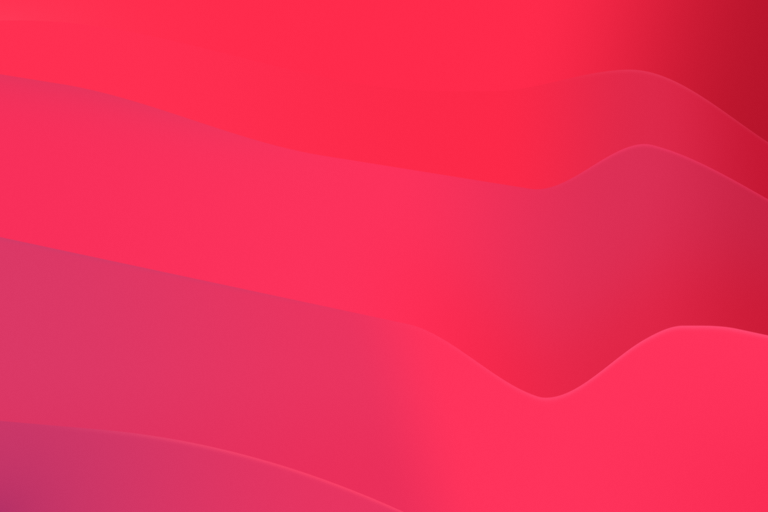
This background is drawn by a Shadertoy shader. Its source:

```glsl
// Stacked sheets of crimson and rose with softly waving upper edges.
// Each edge is a height formula made of smooth ramps; the sheets are shaded
// by broad gradients and painted from the top of the canvas downwards.

// Edge heights, measured downwards from the top of the canvas
float topEdge(float x) {
    return 0.04 + 0.138 * smoothstep(0.03, 0.58, x)
         - 0.042 * smoothstep(0.64, 0.82, x) + 0.2 * smoothstep(0.82, 1.1, x);
}

float upperEdge(float x) {
    return 0.145 + 0.24 * x + 0.058 * smoothstep(0.08, 0.42, x)
         - 0.125 * smoothstep(0.69, 0.85, x) + 0.13 * smoothstep(0.83, 1.15, x);
}

float middleEdge(float x) {
    return 0.463 + 0.32 * x + 0.088 * smoothstep(0.53, 0.71, x)
         - 0.19 * smoothstep(0.70, 0.89, x) - 0.026 * smoothstep(0.84, 0.96, x);
}

float lowerEdge(float x) {
    float bend = max(x - 0.13, 0.0);
    return 0.822 + 0.13 * x + 0.7 * bend * bend;
}

// Coverage of the sheet below an edge, about one pixel soft
float cover(float depth) {
    float soft = max(1.0 / iResolution.y, 0.0015);
    return smoothstep(-soft, soft, depth);
}

// Thin band of light just inside an edge
float rim(float depth, float width) {
    return exp(-pow(depth / width, 2.0));
}

float grain(vec2 p) {
    return fract(sin(dot(floor(p), vec2(12.99, 78.23))) * 4375.85) - 0.5;
}

void mainImage(out vec4 fragColor, in vec2 fragCoord) {
    vec2 uv = fragCoord / iResolution.xy;
    float x = uv.x, y = 1.0 - uv.y;
    float top = y - topEdge(x), upper = y - upperEdge(x);
    float middle = y - middleEdge(x), lower = y - lowerEdge(x);

    // Backdrop: hot red, dark at the right, with a small glow at the left
    vec3 color = mix(vec3(1.0, 0.165, 0.295), vec3(0.72, 0.08, 0.17),
                     smoothstep(0.68, 1.04, x + 0.12 * y));
    color += vec3(0.0, 0.07, 0.06) * exp(-length(vec2(x * 8.0, (y - 0.06) * 12.0)));

    // First sheet: red, turning to wine under the right crest
    vec3 sheet = mix(vec3(1.0, 0.185, 0.32), vec3(0.99, 0.16, 0.285), smoothstep(0.1, 0.65, x));
    sheet = mix(sheet, vec3(0.87, 0.16, 0.29), smoothstep(0.64, 0.86, x));
    sheet = mix(sheet, vec3(0.77, 0.09, 0.20), smoothstep(0.84, 1.02, x));
    sheet += vec3(0.02, 0.04, 0.04) * rim(top, 0.005) * smoothstep(0.7, 0.85, x);
    color = mix(color, sheet, cover(top));

    // Second sheet: rose, dusky along its upper left edge and at the right
    sheet = mix(vec3(0.975, 0.185, 0.355), vec3(0.99, 0.195, 0.36), smoothstep(0.0, 0.4, x));
    sheet = mix(sheet, vec3(0.86, 0.185, 0.335), smoothstep(0.5, 0.84, x));
    sheet = mix(sheet, vec3(0.78, 0.14, 0.27), smoothstep(0.82, 1.02, x));
    sheet += vec3(0.02, -0.035, -0.055) * exp(-pow(middle / 0.16, 2.0)) * smoothstep(0.4, 0.7, x);
    sheet += vec3(-0.07, 0.02, 0.01) * exp(-max(upper, 0.0) * 22.0) * (1.0 - smoothstep(0.1, 0.5, x));
    sheet += vec3(0.06, 0.03, 0.04) * rim(upper, 0.005) * smoothstep(0.68, 0.82, x);
    color = mix(color, sheet, cover(upper));

    // Third sheet: mauve shade at the left, bright pink light at the right
    float lit = smoothstep(0.44, 0.57, x - 0.16 * (y - 0.62));
    vec3 shade = mix(vec3(0.86, 0.22, 0.40), vec3(0.92, 0.205, 0.375), smoothstep(0.0, 0.5, x));
    shade += vec3(0.0, -0.02, -0.02) * smoothstep(0.7, 0.95, y);
    vec3 light = mix(vec3(1.0, 0.2, 0.36), vec3(0.98, 0.17, 0.325),
                     smoothstep(0.7, 1.1, x) * smoothstep(0.65, 1.0, y));
    sheet = mix(shade, light, lit);
    sheet += vec3(0.0, 0.08, 0.08) * rim(middle, 0.007) * smoothstep(0.46, 0.85, x);
    sheet += vec3(-0.03, 0.01, 0.01) * rim(middle, 0.006) * (1.0 - smoothstep(0.3, 0.5, x));
    color = mix(color, sheet, cover(middle));

    // Front sheet: violet pink with a pale edge and a darker corner
    sheet = mix(vec3(0.81, 0.22, 0.41), vec3(0.91, 0.205, 0.38), smoothstep(0.0, 0.48, x));
    sheet -= vec3(0.10, 0.03, 0.01) * exp(-length(vec2(x * 12.0, (1.0 - y) * 10.0)));
    sheet += vec3(0.07, 0.05, 0.03) * rim(lower, 0.006) * smoothstep(0.0, 0.3, x);
    color = mix(color, sheet, cover(lower));

    // Faint grain keeps the broad gradients from banding
    color += 0.008 * grain(uv * vec2(768.0, 512.0));
    fragColor = vec4(clamp(color, 0.0, 1.0), 1.0);
}
```
